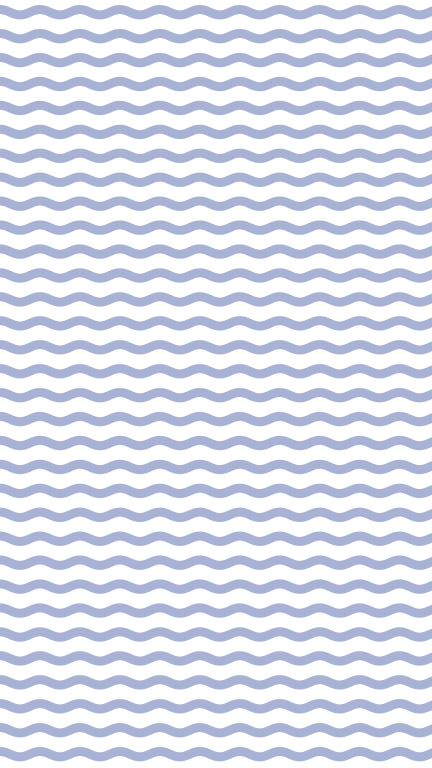
A Shadertoy shader for this pattern:

```glsl
// Even rows of soft blue wavy stripes on white.
// Each stripe is a cosine curve repeated down the canvas and stroked
// with a constant width, using a slope-corrected distance.

// Lengths are fractions of the canvas width.
#define WAVES_ACROSS 10.81
#define ROW_PITCH 0.0554
#define FIRST_ROW 0.0283
#define AMPLITUDE 0.0062
#define STROKE_WIDTH 0.0209
#define STRIPE_COLOR vec3(0.66, 0.70, 0.83)
#define PAPER_COLOR vec3(1.0)

const float TAU = 6.2831853;

// Approximate distance to the centre line of the nearest wave; p.y runs down.
float waveDistance(vec2 p) {
    float frequency = TAU * WAVES_ACROSS;
    float phase = frequency * p.x;
    float offset = p.y - FIRST_ROW + AMPLITUDE * cos(phase);
    float nearest = (fract(offset / ROW_PITCH + 0.5) - 0.5) * ROW_PITCH;
    float slope = AMPLITUDE * frequency * sin(phase);
    return abs(nearest) / sqrt(1.0 + slope * slope);
}

void mainImage(out vec4 fragColor, in vec2 fragCoord) {
    // Measure from the top left corner
    vec2 p = vec2(fragCoord.x, iResolution.y - fragCoord.y) / iResolution.x;
    float pixel = 1.0 / iResolution.x;

    // Stroke coverage with an edge one pixel wide
    float edge = waveDistance(p) - 0.5 * STROKE_WIDTH;
    float coverage = clamp(0.5 - edge / pixel, 0.0, 1.0);

    fragColor = vec4(mix(PAPER_COLOR, STRIPE_COLOR, coverage), 1.0);
}
```
